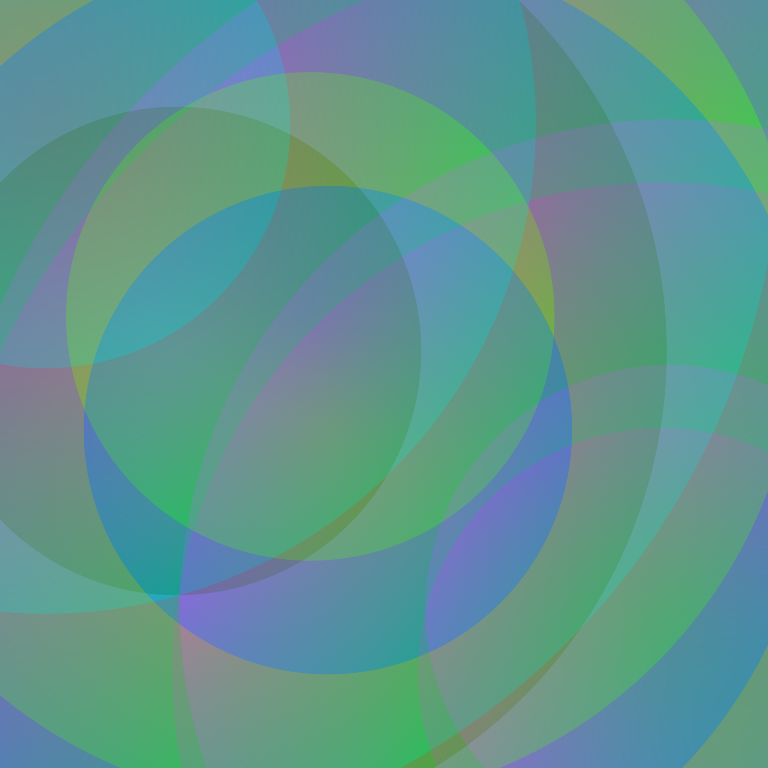
Write a Shadertoy shader that draws this background.

```glsl
const float RING_PERIOD = 0.3193;
const vec3 MEAN_COLOR = vec3(0.368, 0.585, 0.560);

// Sawtooth from -0.5 to 0.5 that drops over a narrow smoothed edge
float softSaw(float phase, float edgeWidth) {
    float ramp = fract(phase);
    return ramp - smoothstep(1.0 - edgeWidth, 1.0, ramp) - 0.5;
}

// Tint that grows outward through each concentric ring
vec3 ringTint(vec2 p, vec2 center, vec3 tint, float period, float pixel) {
    float radius = length(vec3(p - center, 0.02));
    return tint * softSaw(radius / period, pixel / period);
}

// Mutes small colour shifts and keeps the strongest ones vivid
vec3 shapeContrast(vec3 shift, float base, float boost) {
    return shift * min(base + boost * dot(shift, shift), 1.1);
}

void mainImage(out vec4 fragColor, in vec2 fragCoord) {
    float pixel = 1.0 / iResolution.y;
    vec2 p = fragCoord * pixel;

    // Ring sources
    vec2 centers[6] = vec2[6](
        vec2(0.404, 0.588), vec2(0.427, 0.440), vec2(0.2305, 0.543),
        vec2(0.060, 0.8385), vec2(0.872, 0.207), vec2(0.862, 0.125));

    // Signed colour shift of each source
    vec3 tints[6] = vec3[6](
        vec3(-0.02, 0.16, -0.22), vec3(-0.20, -0.06, 0.25),
        vec3(-0.06, -0.05, -0.17), vec3(-0.15, 0.11, 0.10),
        vec3(0.13, -0.07, 0.14), vec3(0.13, -0.08, 0.08));

    // Overlapping rings
    vec3 shift = vec3(0.0);
    for (int i = 0; i < 6; i++) {
        shift += ringTint(p, centers[i], tints[i], RING_PERIOD, pixel);
    }

    vec3 color = MEAN_COLOR + shapeContrast(shift, 0.66, 2.2);
    fragColor = vec4(clamp(color, 0.0, 1.0), 1.0);
}
```
